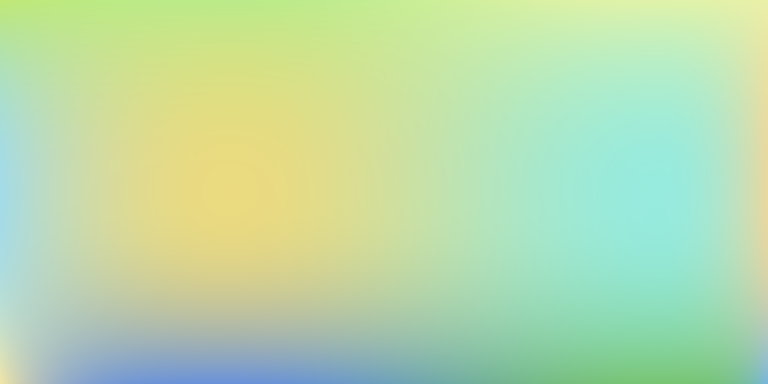
This background is drawn by a Shadertoy shader. Its source:

```glsl
// Soft pastel mesh gradient: gold and aqua glows framed by lime, blue and peach edges.

// Fast start at the canvas edge, gentle arrival at the glow.
float easeOut(float t, float power) {
    return 1.0 - pow(1.0 - clamp(t, 0.0, 1.0), power);
}

// Blend four colours along x: left edge, gold column, aqua column, right edge.
vec3 blendRow(vec3 left, vec3 gold, vec3 aqua, vec3 right, float x, float power) {
    vec3 inner = mix(gold, aqua, smoothstep(0.30, 0.86, x));
    vec3 color = mix(left, inner, easeOut(x / 0.30, power));
    return mix(right, color, easeOut((1.0 - x) / 0.14, power));
}

void mainImage(out vec4 fragColor, in vec2 fragCoord) {
    vec2 uv = fragCoord / iResolution.xy;

    // Colour rows of the mesh
    vec3 top = blendRow(vec3(0.75, 0.91, 0.46), vec3(0.73, 0.92, 0.54),
                        vec3(0.88, 0.95, 0.66), vec3(0.92, 0.94, 0.66), uv.x, 2.0);
    vec3 middle = blendRow(vec3(0.64, 0.86, 0.91), vec3(0.92, 0.855, 0.50),
                           vec3(0.59, 0.92, 0.87), vec3(0.92, 0.845, 0.62), uv.x, 2.0);
    vec3 bottom = blendRow(vec3(0.95, 0.90, 0.65), vec3(0.41, 0.57, 0.85),
                           vec3(0.47, 0.77, 0.45), vec3(0.47, 0.71, 0.88), uv.x, 3.5);

    // Vertical blend, meeting smoothly at mid height
    vec3 color = uv.y < 0.5
        ? mix(bottom, middle, easeOut(uv.y / 0.5, 2.3))
        : mix(top, middle, easeOut((1.0 - uv.y) / 0.5, 2.0));

    fragColor = vec4(color, 1.0);
}
```
